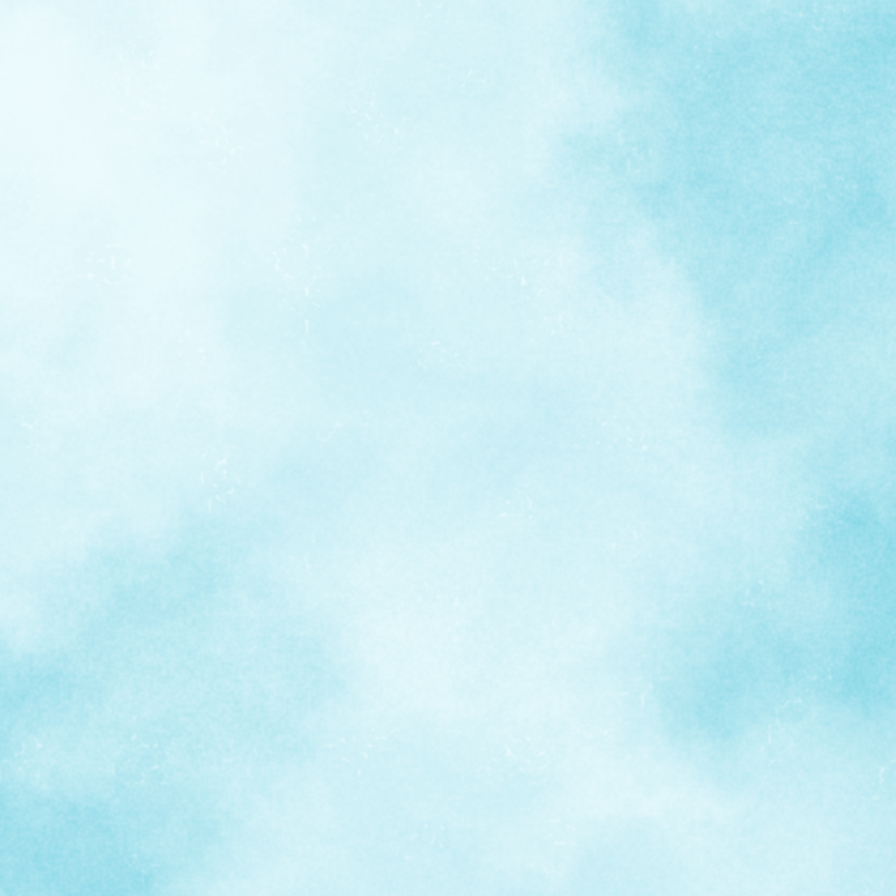
Write a WebGL 1 fragment shader that draws this texture.

```glsl
precision highp float;

uniform vec2 u_resolution;

#define BASE_TONE 0.235
#define CLOUD_SCALE 3.2
#define CLOUD_AMOUNT 0.22
#define WARP_AMOUNT 0.20
#define GRAIN_SCALE 210.0
#define GRAIN_AMOUNT 0.055
#define FLECK_SCALE 120.0
#define FLECK_AMOUNT 0.16
#define PALE_COLOR vec3(0.935, 0.985, 0.993)
#define DEEP_COLOR vec3(0.490, 0.830, 0.895)

vec2 hashGradient(vec2 cell) {
  vec3 h = fract(cell.xyx * vec3(0.1031, 0.1030, 0.0973));
  h += dot(h, h.yzx + 33.33);
  float angle = 6.28318 * fract((h.x + h.y) * h.z);
  return vec2(cos(angle), sin(angle));
}

float gradientNoise(vec2 p) {
  vec2 cell = floor(p);
  vec2 f = p - cell;
  vec2 w = f * f * f * (f * (f * 6.0 - 15.0) + 10.0);
  vec2 e = vec2(0.0, 1.0);
  float a = dot(hashGradient(cell), f);
  float b = dot(hashGradient(cell + e.yx), f - e.yx);
  float c = dot(hashGradient(cell + e.xy), f - e.xy);
  float d = dot(hashGradient(cell + e.yy), f - e.yy);
  return mix(mix(a, b, w.x), mix(c, d, w.x), w.y);
}

float fbm(vec2 p) {
  const mat2 turn = mat2(0.8, 0.6, -0.6, 0.8);
  float sum = 0.0;
  float gain = 1.0;
  for (int i = 0; i < 6; i++) {
    sum += gain * gradientNoise(p);
    p = turn * p * 2.03 + 17.3;
    gain *= 0.56;
  }
  return sum;
}

// Soft elliptical pool of pigment
float pool(vec2 p, vec2 center, vec2 radius) {
  vec2 d = (p - center) / radius;
  return exp(-dot(d, d));
}

// Broad light and dark areas of the wash
float washTone(vec2 p) {
  float tone = BASE_TONE + 0.10 * smoothstep(0.45, 1.0, p.x);
  tone += 0.46 * pool(p, vec2(0.92, 0.86), vec2(0.20, 0.24));
  tone += 0.40 * pool(p, vec2(1.02, 0.36), vec2(0.20, 0.13));
  tone += 0.32 * pool(p, vec2(0.22, 0.26), vec2(0.17, 0.12));
  tone += 0.38 * pool(p, vec2(0.02, 0.12), vec2(0.15, 0.16));
  tone -= 0.21 * pool(p, vec2(0.06, 0.83), vec2(0.42, 0.26));
  tone -= 0.14 * pool(p, vec2(0.72, 0.11), vec2(0.14, 0.07));
  return tone;
}

void main() {
  vec2 uv = gl_FragCoord.xy / u_resolution;

  // Ragged wash with clouded pigment
  vec2 warp = vec2(fbm(uv * 4.0 + 5.7), fbm(uv * 4.0 + 41.2));
  float tone = washTone(uv + WARP_AMOUNT * warp);
  float depth = clamp(tone, 0.0, 1.0);
  float cloud = fbm(uv * CLOUD_SCALE * vec2(0.85, 1.1) + 23.6 + 0.3 * warp);
  tone += CLOUD_AMOUNT * cloud * (0.55 + depth);

  // Paper grain, rougher where pigment is dense
  float grain = gradientNoise(uv * GRAIN_SCALE + 3.1);
  grain += 0.8 * gradientNoise(uv.yx * GRAIN_SCALE * 0.47 + 71.4);
  tone += GRAIN_AMOUNT * grain * (0.45 + 2.6 * depth);

  // Pale scuffs gathered in loose patches
  float patches = smoothstep(0.08, 0.45, gradientNoise(uv * 11.0 + 61.8));
  float fleck = smoothstep(0.15, 0.55, gradientNoise(uv * FLECK_SCALE + 9.4));
  tone -= FLECK_AMOUNT * patches * fleck;

  // Soft floor keeps the lightest paper tinted
  tone = 0.5 * (tone + sqrt(tone * tone + 0.004));
  gl_FragColor = vec4(mix(PALE_COLOR, DEEP_COLOR, min(tone, 1.05)), 1.0);
}
```
